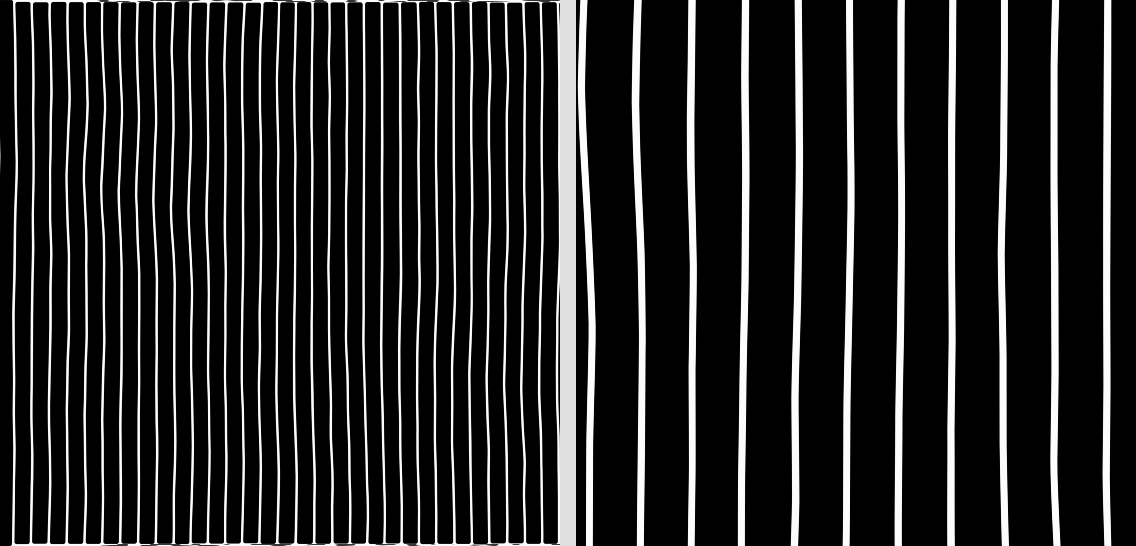
Left: the whole. Right: its middle third, enlarged.
Give the GLSL for this pattern, as a Shadertoy shader.

```glsl
// Thirty-two black upright planks with blunt ends, parted by thin wavering white gaps.

const float COLUMNS = 31.96;    // plank pitches across the canvas
const float FIRST_GAP = 0.874;  // centre of the first gap, in pitches
const float GAP_WIDTH = 0.138;  // all lengths below are in pitches
const float CAP_INSET = 0.13;
const float CORNER = 0.13;
const vec3 INK = vec3(0.0);
const vec3 PAPER = vec3(0.99);

float hash(vec2 p) {
    return fract(sin(dot(p, vec2(127.1, 311.7))) * 43758.5453);
}

// Value noise: smooth across, straight segments down, so edges bend at soft kinks.
float kinkNoise(vec2 p) {
    vec2 cell = floor(p);
    vec2 f = fract(p);
    f.x = f.x * f.x * (3.0 - 2.0 * f.x);
    f.y = mix(f.y, smoothstep(0.0, 1.0, f.y), 0.4);
    float low = mix(hash(cell), hash(cell + vec2(1.0, 0.0)), f.x);
    float high = mix(hash(cell + vec2(0.0, 1.0)), hash(cell + vec2(1.0)), f.x);
    return mix(low, high, f.y);
}

// Sideways drift shared by neighbouring planks, with bends stepping down to the right.
float drift(vec2 p, float height) {
    float v = p.y / height + 0.3 * p.x / COLUMNS;
    float broad = kinkNoise(vec2(p.x * 0.2, v * 7.0)) - 0.5;
    float fine = kinkNoise(vec2(p.x * 0.8 + 40.0, v * 16.0)) - 0.5;
    return 0.27 * broad + 0.06 * fine;
}

float roundedBox(vec2 p, vec2 halfSize, float radius) {
    vec2 q = abs(p) - halfSize + radius;
    return length(max(q, 0.0)) + min(max(q.x, q.y), 0.0) - radius;
}

// Signed distance to the plank that holds p.
float plank(vec2 p, float height) {
    float column = p.x - FIRST_GAP - drift(p, height);
    float index = floor(column);
    float inset = CAP_INSET + 0.05 * (hash(vec2(index, 9.0)) - 0.5);
    if (index < 0.0) inset = 0.0;
    vec2 local = vec2(fract(column) - 0.5, p.y - 0.5 * height);
    vec2 halfSize = vec2(0.5 - 0.5 * GAP_WIDTH, 0.5 * height - inset);
    return roundedBox(local, halfSize, CORNER);
}

// Broken hairlines along the top and bottom borders, starting past the left planks.
float borderScratches(vec2 p, float height) {
    float edge = min(p.y, height - p.y);
    float streak = kinkNoise(vec2(p.x * 1.7, p.y * 22.0));
    float inBorder = 1.0 - smoothstep(0.08, 0.14, edge);
    float started = smoothstep(5.5, 5.8, p.x);
    return smoothstep(0.5, 0.68, streak) * inBorder * started;
}

void mainImage(out vec4 fragColor, in vec2 fragCoord) {
    float pixel = COLUMNS / iResolution.x;
    vec2 p = fragCoord * pixel;
    float height = iResolution.y * pixel;

    float ink = 1.0 - smoothstep(-0.6 * pixel, 0.6 * pixel, plank(p, height));
    ink = max(ink, 0.8 * borderScratches(p, height));

    fragColor = vec4(mix(PAPER, INK, ink), 1.0);
}
```
